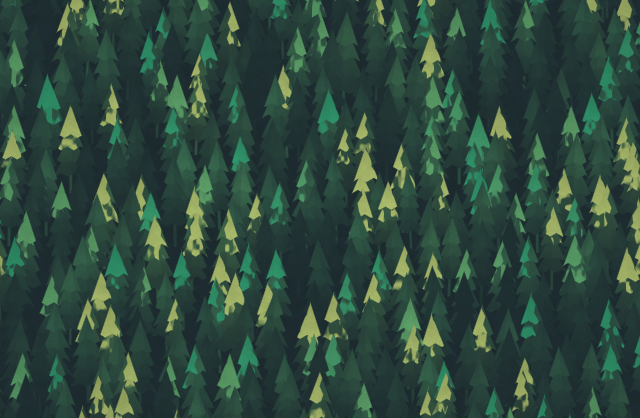
Give the GLSL for this pattern, as a Shadertoy shader.

```glsl
// A dense forest of layered paper-like firs, seen as overlapping rows.
// Jittered grid cells each hold one tree; rows are painted back to front,
// every tree being a stack of triangles with lit facets near its tip.

const vec3 NIGHT  = vec3(0.112, 0.168, 0.185);
const vec3 LEAF   = vec3(0.23, 0.45, 0.325);
const vec3 MOSS   = vec3(0.29, 0.43, 0.27);
const vec3 GOLD   = vec3(0.64, 0.70, 0.40);
const vec3 JADE   = vec3(0.17, 0.57, 0.41);
const vec3 SPRING = vec3(0.36, 0.62, 0.40);

const vec2 CELL = vec2(0.078, 0.064);
const int TIERS = 4;

float hash(vec2 p) {
    return fract(sin(dot(p, vec2(127.1, 311.7))) * 43758.55);
}

float noise(vec2 p) {
    vec2 i = floor(p), f = fract(p);
    f = f * f * (3.0 - 2.0 * f);
    float low  = mix(hash(i), hash(i + vec2(1, 0)), f.x);
    float high = mix(hash(i + vec2(0, 1)), hash(i + vec2(1, 1)), f.x);
    return mix(low, high, f.y);
}

float cover(float inside, float pixel) {
    return clamp(0.5 + inside / pixel, 0.0, 1.0);
}

float zigzag(float x) {
    return abs(fract(x) - 0.5) * 2.0;
}

// Signed depth inside one triangular tier with a ragged hem; q.y runs down.
float tierShape(vec2 q, float halfWidth, float height, float seed) {
    float sides = (halfWidth * q.y / height - abs(q.x)) * 0.94;
    float hem = height - 0.009 * zigzag(q.x * 32.0 + seed) - q.y;
    return min(sides, hem);
}

// Paints one fir over the colour behind it; q is measured down from the tip.
vec3 paintTree(vec3 behind, vec2 q, vec2 id, float light, float pixel) {
    float kind = hash(id + 3.1), seed = hash(id + 7.7), body = hash(id + 12.3);
    bool gold = kind < 0.19;
    bool green = !gold && kind < 0.45;
    float tone = (gold || green) ? 0.55 + 0.5 * body : 0.04 + 0.82 * body;
    vec3 leaf = mix(LEAF, MOSS, gold ? 0.55 : 0.25 * seed);
    vec3 glow = gold ? GOLD : mix(JADE, SPRING, smoothstep(0.3, 0.7, seed));
    float fade = 1.0 - 0.78 * smoothstep(0.03, 0.18, q.y);
    float side = seed < 0.7 ? 1.0 : -1.0;
    q.x += (seed - 0.5) * 0.1 * q.y;

    // Trunk
    float trunk = min(0.0035 - abs(q.x), min(q.y - 0.1, 0.215 - q.y));
    vec3 col = mix(behind, mix(NIGHT, leaf, tone * 0.5 * light), cover(trunk, pixel));

    // Tiers from the bottom skirt up to the crown
    for (int j = TIERS - 1; j >= 0; j--) {
        float level = float(j);
        float rnd = hash(id + level * 5.3 + 1.9);
        vec2 t = q - vec2((rnd - 0.5) * 0.006 * min(level, 1.0), level * 0.034);
        float height = 0.066 + 0.014 * rnd;
        float width = 0.0245 + 0.0055 * level + 0.004 * rnd;
        float shape = tierShape(t, width, height, rnd * 9.0);

        // Folded facet and the shadow cast by the tier above
        float ridge = (rnd - 0.4) * 0.25 * t.y + 0.002 * zigzag(t.y * 30.0);
        float shaded = cover(t.x * side - ridge, pixel);
        float under = mix(0.78, 1.08, smoothstep(0.2, 1.0, t.y / height));
        float value = tone * fade * under * (1.0 - 0.17 * shaded) * light;
        vec3 paint = mix(NIGHT, leaf, value);

        // Bright patch on the crown, breaking up in the tier below
        if ((gold || green) && j < 2) {
            float slant = (rnd * 0.5 - 0.08) * t.y + 0.007 * (zigzag(t.y * 27.0 + seed) - 0.4);
            float patchIn = slant - t.x * side;
            if (j == 1) {
                patchIn = min(patchIn, 0.012 * (noise(t * vec2(110, 55) + id * 7.0) - 0.52));
            }
            vec3 lit = glow * mix(0.92, 1.04, t.y / height) * mix(0.8, 1.0, light);
            paint = mix(paint, lit, cover(patchIn, pixel) * (green ? 0.85 : 0.95));
        }
        col = mix(col, paint, cover(shape, pixel));
    }
    return col;
}

// Layers all rows whose trees can reach this point, farthest first.
vec3 forest(vec2 p, float light, float pixel) {
    vec3 col = NIGHT;
    float baseRow = floor(p.y / CELL.y);
    for (int r = 4; r >= 0; r--) {
        float row = baseRow + float(r);
        float shift = hash(vec2(row, 41.0));
        float column = floor(p.x / CELL.x - shift);
        for (int c = -1; c <= 1; c++) {
            vec2 id = vec2(column + float(c), row);
            vec2 jitter = vec2(hash(id), hash(id + 19.7)) - 0.5;
            vec2 tip = (id + vec2(shift, 0.0) + 0.5 + jitter * vec2(0.6, 0.8)) * CELL;
            float size = 0.85 + 0.25 * hash(id + 31.4);
            vec2 q = vec2(p.x - tip.x, tip.y - p.y) / size;
            col = paintTree(col, q, id, light, pixel / size);
        }
    }
    return col;
}

void mainImage(out vec4 fragColor, in vec2 fragCoord) {
    vec2 p = fragCoord / iResolution.y;
    vec2 centered = fragCoord / iResolution.xy - 0.5;
    float light = 1.08 - 0.85 * dot(centered, centered);
    light *= 0.88 + 0.24 * noise(p * 4.0);
    vec3 col = forest(p, light, 1.3 / iResolution.y);

    // Dry brush mottling and fine grain
    col *= 0.95 + 0.06 * noise(p * 45.0) + 0.04 * noise(p * 190.0);
    fragColor = vec4(col, 1.0);
}
```
